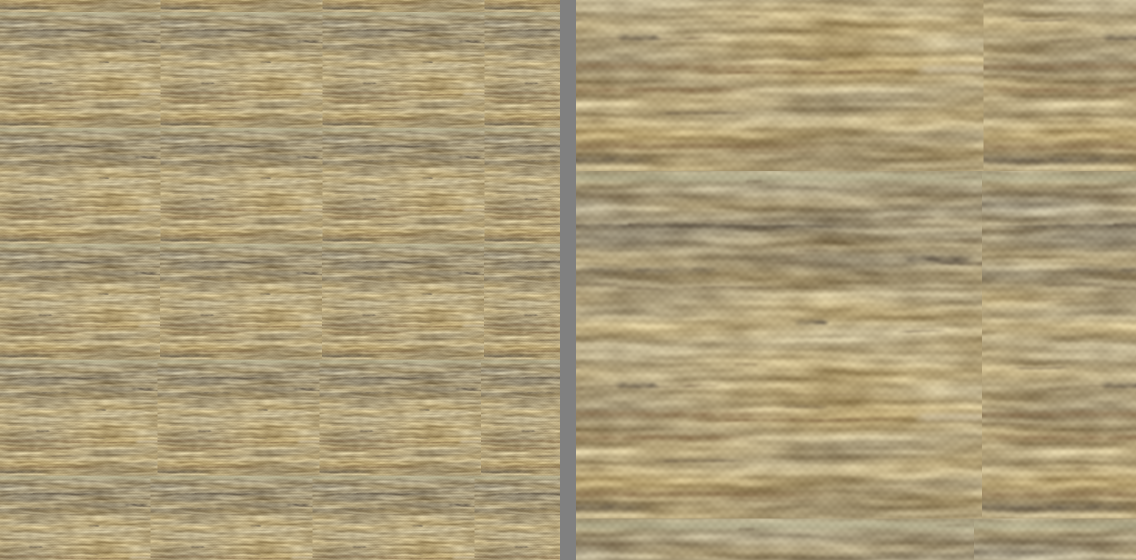
Left: the whole. Right: its middle third, enlarged.
Write a Shadertoy shader that draws this texture.

```glsl
// Woven grasscloth: one tile of horizontal straw fibres, repeated in a grid with visible seams.
// Fibres are stretched gradient noise over soft tonal bands; dark flecks and brown reeds lie
// on top, followed by a fine checked weave. Each pixel averages four samples.

const vec2  TILE       = vec2(0.289, 0.207);  // tile size in canvas units
const float TOP_SEAM   = 0.979;               // height of the highest horizontal seam
const float LEFT_SEAM  = 0.287;               // first vertical seam
const float SEAM_DRIFT = 0.00007;             // leftward slip growing down the rows
const vec3  STRAW      = vec3(0.69, 0.632, 0.492);
const vec3  TONE_AXIS  = vec3(1.0, 1.03, 0.95);
const vec3  WARMTH     = vec3(0.016, 0.003, -0.024);
const vec3  INK        = vec3(0.34, 0.30, 0.25);
const vec3  REED       = vec3(0.52, 0.41, 0.28);
const vec3  PALE       = vec3(0.81, 0.76, 0.65);
const vec3  SAGE       = vec3(0.70, 0.69, 0.57);
const vec2  THREADS    = vec2(52.0, 38.0);    // weave periods per tile
const float WEAVE      = 0.016;
const int   FLECKS     = 30;

uint scramble(uint n) {
    n = (n ^ 61u) ^ (n >> 16);
    n *= 9u;
    n ^= n >> 4;
    n *= 668265u;
    return n ^ (n >> 15);
}

float hash(ivec2 cell) {
    uint n = scramble(uint(cell.x + 512) + scramble(uint(cell.y + 512)));
    return float(n & 65535u) / 65536.0;
}

float cornerSlope(ivec2 cell, vec2 offset) {
    float angle = 6.28318 * hash(cell);
    return dot(vec2(cos(angle), sin(angle)), offset);
}

float gradientNoise(vec2 p) {
    ivec2 i = ivec2(floor(p));
    vec2 f = fract(p);
    vec2 s = f * f * f * (f * (f * 6.0 - 15.0) + 10.0);
    float low  = mix(cornerSlope(i, f), cornerSlope(i + ivec2(1, 0), f - vec2(1, 0)), s.x);
    float high = mix(cornerSlope(i + ivec2(0, 1), f - vec2(0, 1)),
                     cornerSlope(i + ivec2(1, 1), f - vec2(1, 1)), s.x);
    return mix(low, high, s.y);
}

float band(float v, float center, float width) {
    float d = (v - center) / width;
    return exp(-d * d);
}

// Thin horizontal mark with tapered ends
float streak(vec2 p, vec2 center, vec2 halfSize) {
    float along = abs(p.x - center.x) / halfSize.x;
    return band(p.y, center.y, halfSize.y) * (1.0 - smoothstep(0.55, 1.0, along));
}

// Light and dark zones from the tile's top (0) to its bottom (1)
float bandTone(float v) {
    return 0.030 * band(v, 0.50, 0.15) + 0.035 * band(v, 0.85, 0.06)
         - 0.045 * band(v, 0.15, 0.12) - 0.045 * band(v, 0.30, 0.05)
         - 0.080 * band(v, 0.95, 0.025);
}

vec3 tileColor(vec2 p) {
    vec2 q = p + vec2(0.0, 0.006 * gradientNoise(p * vec2(7.0, 9.0) + 40.0));

    // Fibres
    float tone = bandTone(q.y)
               + 0.19 * gradientNoise(q * vec2(2.3, 27.0) + 3.0)
               + 0.17 * gradientNoise(q * vec2(5.0, 49.0) + 91.0)
               + 0.11 * gradientNoise(q * vec2(17.0, 46.0) + 170.0);
    float warm = 2.2 * gradientNoise(q * vec2(2.0, 15.0) + 260.0)
               + mix(-0.7, 0.7, smoothstep(0.1, 0.5, q.y));
    vec3 color = STRAW + tone * TONE_AXIS + warm * WARMTH;
    color = mix(color, SAGE, 0.7 * band(q.y, 0.02, 0.016));

    // Long reeds and the strongest marks
    float broken = 0.75 + 0.6 * gradientNoise(p * vec2(34.0, 40.0) + 330.0);
    float reeds = streak(q, vec2(0.20, 0.700), vec2(0.45, 0.010))
                + streak(q, vec2(0.26, 0.768), vec2(0.30, 0.010))
                + streak(q, vec2(0.62, 0.715), vec2(0.25, 0.007))
                + streak(q, vec2(0.25, 0.930), vec2(0.50, 0.010));
    float ink = streak(q, vec2(0.91, 0.255), vec2(0.08, 0.011))
              + 0.7 * streak(q, vec2(0.32, 0.285), vec2(0.17, 0.012))
              + 0.7 * streak(q, vec2(0.38, 0.160), vec2(0.42, 0.007))
              + 0.8 * streak(q, vec2(0.65, 0.435), vec2(0.04, 0.008))
              + 0.8 * streak(q, vec2(0.29, 0.617), vec2(0.05, 0.010))
              + 0.7 * streak(q, vec2(0.14, 0.968), vec2(0.20, 0.011));

    // Scattered flecks
    for (int i = 0; i < FLECKS; i++) {
        vec2 center = vec2(hash(ivec2(i, 401)), hash(ivec2(i, 402)));
        float size = hash(ivec2(i, 403));
        float fleck = streak(q, center, vec2(mix(0.02, 0.15, size * size), 0.006));
        ink += 0.45 * fleck * hash(ivec2(i, 404));
        reeds += 0.30 * fleck;
    }
    color = mix(color, REED, clamp(0.65 * reeds * broken, 0.0, 0.75));
    color = mix(color, INK, clamp(0.80 * ink * broken, 0.0, 0.85));
    color = mix(color, PALE, 0.65 * streak(q, vec2(0.94, 0.71), vec2(0.09, 0.014)));

    // Checked weave
    vec2 thread = sin(6.28318 * p * THREADS);
    return color + WEAVE * thread.x * thread.y;
}

vec3 grasscloth(vec2 uv) {
    float down = (TOP_SEAM - uv.y) / TILE.y;
    float row = max(floor(down), 0.0);
    float seam = LEFT_SEAM - SEAM_DRIFT * row * row * row * row;
    return tileColor(fract(vec2((uv.x - seam) / TILE.x, down)));
}

void mainImage(out vec4 fragColor, in vec2 fragCoord) {
    vec3 sum = vec3(0.0);
    for (int i = 0; i < 4; i++) {
        vec2 jitter = vec2(i & 1, i >> 1) * 0.5 - 0.25;
        sum += grasscloth((fragCoord + jitter) / iResolution.xy);
    }
    fragColor = vec4(sum * 0.25, 1.0);
}
```
